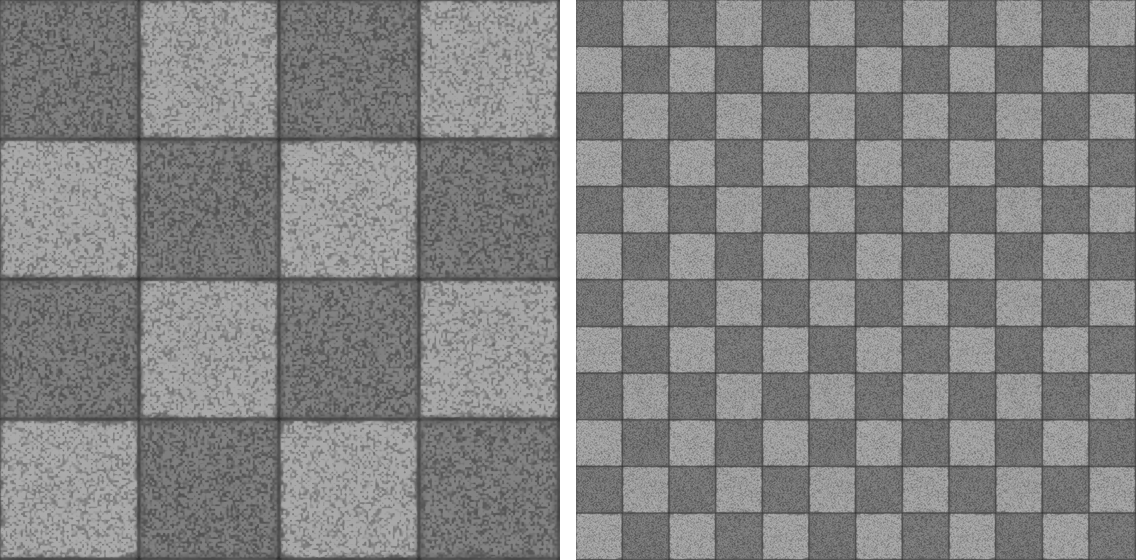
Left, the tile; right, the same tile 3 across and 3 down.
Write a Shadertoy shader that draws this pattern.

```glsl
float hash(vec2 cell) {
    uvec2 u = uvec2(cell) * uvec2(1597u, 3812u) + uvec2(71u, 193u);
    uint n = (u.x ^ (u.y * 2741u)) * 277803737u;
    n = (n ^ (n >> 15)) * 739177u;
    n = (n ^ (n >> 13)) * 974711u;
    return float((n ^ (n >> 16)) & 65535u) / 65535.0;
}

// Value noise that wraps after one canvas
float wrapNoise(vec2 uv, float period) {
    vec2 p = uv * period;
    vec2 i = floor(p);
    vec2 f = fract(p);
    f = f * f * (3.0 - 2.0 * f);
    vec2 a = mod(i, period);
    vec2 b = mod(i + 1.0, period);
    return mix(mix(hash(a), hash(vec2(b.x, a.y)), f.x),
               mix(hash(vec2(a.x, b.y)), hash(b), f.x), f.y);
}

float roundedBox(vec2 p, float halfSize, float radius) {
    vec2 q = abs(p) - halfSize + radius;
    return length(max(q, 0.0)) + min(max(q.x, q.y), 0.0) - radius;
}

float segment(vec2 p, vec2 a, vec2 b) {
    vec2 ab = b - a;
    return length(p - a - ab * clamp(dot(p - a, ab) / dot(ab, ab), 0.0, 1.0));
}

void mainImage(out vec4 fragColor, in vec2 fragCoord) {
    vec2 uv = fragCoord / iResolution.xy;

    // Checker of four by four tiles
    vec2 grid = uv * 4.0 + vec2(0.008, -0.006);
    vec2 tile = mod(floor(grid), 4.0);
    vec2 local = fract(grid) - 0.5;
    float dark = mod(tile.x + tile.y, 2.0);

    float grain = wrapNoise(uv, 256.0);
    float rough = wrapNoise(uv + 0.37, 128.0);
    float cloud = wrapNoise(uv, 24.0);

    // Speckled stone, dark pits on an even tone
    float tone = mix(0.66, 0.505, dark);
    tone += 0.012 * (hash(tile + 40.0) - 0.5) + 0.02 * (cloud - 0.5);
    float pits = smoothstep(mix(0.35, 0.25, dark), 1.0, grain);
    tone -= mix(0.2, 0.18, dark) * pits;

    // Faint hairline crack in some tiles
    vec2 start = vec2(hash(tile + 11.0), hash(tile + 23.0)) * 0.7 - 0.35;
    float angle = 1.1 + 1.2 * hash(tile + 31.0);
    vec2 bend = 0.04 * vec2(cloud - 0.5, rough - 0.5);
    float crack = segment(local + bend, start, start + 0.2 * vec2(cos(angle), sin(angle)));
    tone -= 0.07 * step(0.5, hash(tile + 57.0)) * (1.0 - smoothstep(0.002, 0.014, crack));

    // Ragged grime along the rounded rim
    float rim = -roundedBox(local, 0.5, 0.06);
    rim += 0.035 * (rough - 0.5) + 0.02 * (cloud - 0.5);
    float grime = 1.0 - smoothstep(0.0, mix(0.042, 0.065, dark), rim);
    tone = mix(tone, 0.38 - 0.09 * (grain - 0.5), 0.9 * grime);

    // Thin joint, darkest at the crossings
    vec2 gap = 0.5 - abs(local);
    float joint = 1.0 - smoothstep(0.003, 0.02, min(gap.x, gap.y));
    float crossing = 1.0 - smoothstep(0.005, 0.028, max(gap.x, gap.y));
    tone = mix(tone, 0.24 + 0.08 * cloud, joint * (0.6 + 0.4 * rough));
    tone -= 0.08 * joint * crossing;

    fragColor = vec4(vec3(tone), 1.0);
}
```
